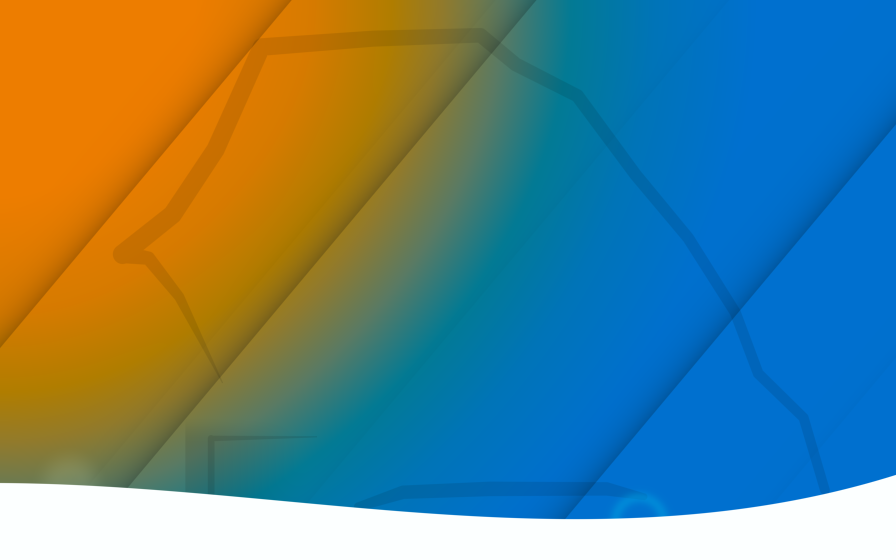
This background is drawn by a Shadertoy shader. Its source:

```glsl
// Orange-to-blue radial gradient with diagonal folds, faint outlines and a white wave below.

// Gradient around the top-left corner; lengths are in canvas heights
const int STOPS = 8;
const float STOP_RADIUS[STOPS] = float[](0.35, 0.56, 0.70, 0.79, 0.90, 1.02, 1.17, 1.35);
const vec3 STOP_COLOR[STOPS] = vec3[](
    vec3(0.93, 0.49, 0.00), vec3(0.84, 0.48, 0.00), vec3(0.69, 0.49, 0.00),
    vec3(0.57, 0.48, 0.17), vec3(0.35, 0.48, 0.39), vec3(0.01, 0.48, 0.58),
    vec3(0.00, 0.455, 0.72), vec3(0.00, 0.44, 0.81));
const float DIAGONAL_BULGE = 0.035;

// Diagonal folds: position along the top edge
const vec2 FOLD_NORMAL = vec2(0.766, -0.642);
const vec3 FOLD_X = vec3(0.521, 0.958, 1.786);
const vec3 CREASE_X = vec3(0.885, 1.302, 2.135);
const float FOLD_SHADE = 0.22;
const float FOLD_WIDTH = 0.026;
const float CREASE_SHADE = 0.025;

// Faint outlines
const int OUTLINE_POINTS = 14;
const vec2 OUTLINE[OUTLINE_POINTS] = vec2[](
    vec2(0.219, 0.546), vec2(0.308, 0.617), vec2(0.385, 0.733), vec2(0.467, 0.916),
    vec2(0.667, 0.931), vec2(0.858, 0.937), vec2(0.921, 0.885), vec2(1.031, 0.829),
    vec2(1.135, 0.688), vec2(1.229, 0.575), vec2(1.313, 0.442), vec2(1.354, 0.333),
    vec2(1.435, 0.254), vec2(1.473, 0.125));
const float OUTLINE_SHADE = 0.10;

// Wave and glows
const vec3 WAVE_COLOR = vec3(0.99, 1.0, 1.0);
const vec4 WAVE_CUBIC = vec4(0.1375, -0.0092, -0.4396, 0.4633);
const vec3 ARC_COLOR = vec3(0.0, 0.62, 0.88);
const vec2 ARC_CENTER = vec2(1.142, 0.068);
const vec2 PALE_CENTER = vec2(0.125, 0.135);

// Signed distance to a segment whose radius goes from ra to rb
float taperedSegment(vec2 p, vec2 a, vec2 b, float ra, float rb) {
    vec2 ab = b - a;
    float h = clamp(dot(p - a, ab) / dot(ab, ab), 0.0, 1.0);
    return length(p - a - ab * h) - mix(ra, rb, h);
}

// Coverage of a shape from its signed distance
float cover(float d, float pixel) {
    return 1.0 - smoothstep(-pixel, pixel, d);
}

vec3 cornerGradient(vec2 q) {
    float r = max(length(q), 0.001);
    float sinDouble = 2.0 * q.x * q.y / (r * r);
    r *= 1.0 + DIAGONAL_BULGE * sinDouble * sinDouble;
    vec3 color = STOP_COLOR[0];
    for (int i = 1; i < STOPS; i++) {
        float t = (r - STOP_RADIUS[i - 1]) / (STOP_RADIUS[i] - STOP_RADIUS[i - 1]);
        color = mix(color, STOP_COLOR[i], clamp(t, 0.0, 1.0));
    }
    return color;
}

// Soft shade on the upper-left side of each fold, plus thin creases
float foldLight(vec2 q, float pixel) {
    float light = 1.0;
    for (int i = 0; i < 3; i++) {
        float fold = dot(q - vec2(FOLD_X[i], 0.0), FOLD_NORMAL * vec2(1.0, -1.0));
        float crease = fold + (FOLD_X[i] - CREASE_X[i]) * FOLD_NORMAL.x;
        light *= 1.0 - FOLD_SHADE * exp(min(fold, 0.0) / FOLD_WIDTH) * cover(fold, pixel);
        light *= 1.0 - CREASE_SHADE * exp(min(crease, 0.0) / 0.012) * cover(crease, pixel);
    }
    return light;
}

float outlineDistance(vec2 p) {
    // Long contour, thinner to the right
    float d = 10.0;
    for (int i = 1; i < OUTLINE_POINTS; i++) {
        vec2 a = OUTLINE[i - 1], b = OUTLINE[i];
        d = min(d, taperedSegment(p, a, b, 0.019 - 0.007 * a.x, 0.019 - 0.007 * b.x));
    }
    // Tapering branch on the left
    d = min(d, taperedSegment(p, OUTLINE[0], vec2(0.265, 0.539), 0.016, 0.012));
    d = min(d, taperedSegment(p, vec2(0.265, 0.539), vec2(0.320, 0.470), 0.012, 0.009));
    d = min(d, taperedSegment(p, vec2(0.320, 0.470), vec2(0.397, 0.317), 0.009, 0.001));
    // Low arch
    d = min(d, taperedSegment(p, vec2(0.640, 0.095), vec2(0.720, 0.121), 0.008, 0.012));
    d = min(d, taperedSegment(p, vec2(0.720, 0.121), vec2(0.875, 0.127), 0.012, 0.013));
    d = min(d, taperedSegment(p, vec2(0.875, 0.127), vec2(1.083, 0.127), 0.013, 0.012));
    d = min(d, taperedSegment(p, vec2(1.083, 0.127), vec2(1.150, 0.113), 0.012, 0.006));
    // Corner frame
    d = min(d, taperedSegment(p, vec2(0.377, 0.217), vec2(0.377, 0.080), 0.006, 0.006));
    return min(d, taperedSegment(p, vec2(0.377, 0.217), vec2(0.565, 0.220), 0.005, 0.001));
}

void mainImage(out vec4 fragColor, in vec2 fragCoord) {
    vec2 p = fragCoord / iResolution.y;
    vec2 fromTop = vec2(p.x, 1.0 - p.y);
    float pixel = 0.75 / iResolution.y;

    // Background and folds
    vec3 color = cornerGradient(fromTop) * foldLight(fromTop, pixel);

    // Outlines and the shaded corner panel
    color *= 1.0 - OUTLINE_SHADE * cover(outlineDistance(p), pixel);
    float panel = cover(0.331 - p.x, pixel) * (1.0 - smoothstep(0.21, 0.26, p.y));
    color *= 1.0 - 0.09 * panel * (1.0 - smoothstep(0.36, 0.56, p.x));

    // Small glows above the wave
    float ring = abs(length(p - ARC_CENTER) - 0.043);
    color = mix(color, ARC_COLOR, 0.5 * exp(-ring * ring / 0.00012));
    color += 0.06 * (1.0 - smoothstep(0.02, 0.07, length(p - PALE_CENTER)));

    // White wave
    float u = fragCoord.x / iResolution.x;
    float waveTop = dot(WAVE_CUBIC, vec4(1.0, u, u * u, u * u * u));
    color = mix(color, WAVE_COLOR, cover(p.y - waveTop, pixel));

    fragColor = vec4(color, 1.0);
}
```
